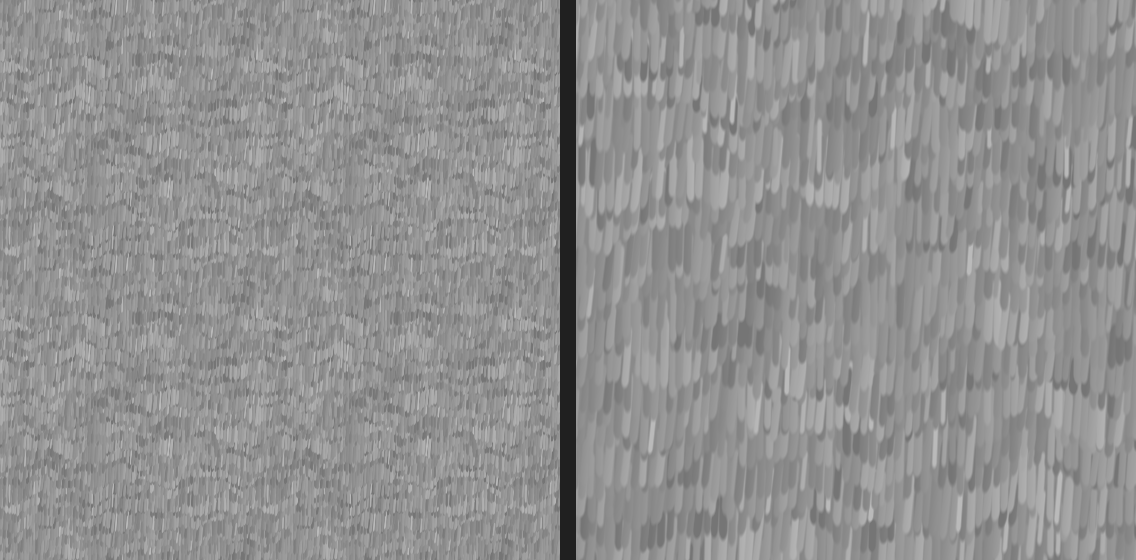
Left: the whole. Right: its middle third, enlarged.
This texture is drawn by a Shadertoy shader. Its source:

```glsl
// Grey fur-like texture: short, near-vertical brush strokes in wavy overlapping rows.
// Long light rows alternate with short dark ones in a repeating grid, one tapered stroke
// per cell, lower rows painted first; cellular noise along each row breaks them into clumps.

#define TILE 0.461       // width of one repeat, in canvas heights
#define COLS 88.0        // strokes across one repeat
#define ROWS 34.0        // rows in one repeat, an even number
#define CLUMP 8.0        // strokes per clump, divides COLS
#define LEAN 0.07        // sideways slant of the strokes
#define HALF_WIDTH 0.0023
#define SOFTNESS 0.0008
#define DARK_TONE 0.495
#define LIGHT_TONE 0.632
#define GRAIN 0.130      // tone spread from stroke to stroke
#define GLINT 0.080      // extra light on the rare thin strokes

const float TAU = 6.2831853;

float hash(vec2 p, float seed) {
    vec3 q = fract(vec3(p.xyx + seed * 17.3) * vec3(0.1031, 0.1030, 0.0973));
    q += dot(q, q.yzx + 33.33);
    return fract((q.x + q.y) * q.z);
}

// Smooth noise along one row, repeating with the tile
float rowNoise(vec2 cell, float seed) {
    float x = cell.x / CLUMP;
    float knot = floor(x);
    float t = smoothstep(0.0, 1.0, x - knot);
    float knots = COLS / CLUMP;
    float a = hash(vec2(mod(knot, knots), cell.y), seed);
    float b = hash(vec2(mod(knot + 1.0, knots), cell.y), seed);
    return mix(a, b, t);
}

// Paints the stroke of one cell over the tone beneath it
float paintStroke(float under, vec2 pos, vec2 cell, float soft) {
    vec2 spacing = TILE / vec2(COLS, ROWS);
    vec2 id = mod(cell, vec2(COLS, ROWS));
    float lightRow = mod(id.y, 2.0);
    float clump = smoothstep(0.1, 0.9, rowNoise(id, 1.0));
    float bright = mix(lightRow, clump, 0.45);
    float shade = hash(id, 2.0);
    float glint = step(0.91, hash(id, 3.0));

    // Placement and slant
    vec2 jitter = vec2(hash(id, 4.0), hash(id, 5.0)) - 0.5;
    float rowShift = rowNoise(id, 6.0) - 0.5;
    vec2 centre = cell + 0.5 + vec2(0.45 * jitter.x, 0.5 * jitter.y + 1.1 * rowShift);
    vec2 d = (pos - centre) * spacing;
    d.x -= d.y * (LEAN + 0.12 * (hash(id, 7.0) - 0.5));

    // Tapered capsule; light strokes are longer
    float halfLength = spacing.y * (0.45 + 0.4 * bright + 0.15 * shade);
    float width = HALF_WIDTH * mix(0.85 + 0.3 * hash(id, 8.0), 0.6, glint);
    float past = max(abs(d.y) - halfLength, 0.0);
    float edge = length(vec2(d.x, 0.45 * past)) - width;
    float cover = 1.0 - smoothstep(-soft, soft, edge);

    // Row tone, grain and a faint roundness
    float tone = mix(DARK_TONE, LIGHT_TONE, bright) + GRAIN * (shade - 0.5);
    tone += GLINT * glint + 0.02 * d.x / HALF_WIDTH;
    return mix(under, tone, cover);
}

void mainImage(out vec4 fragColor, in vec2 fragCoord) {
    vec2 pos = fragCoord / iResolution.y / TILE * vec2(COLS, ROWS);
    float soft = max(SOFTNESS, 0.5 / iResolution.y);

    // Wavy rows
    float a = TAU * pos.x / COLS;
    float b = TAU * pos.y / ROWS;
    pos.y += 0.4 * sin(3.0 * a + b) + 0.3 * sin(7.0 * a + 1.3 - 2.0 * b);

    // Overlapping strokes, lower rows first
    vec2 base = floor(pos);
    float tone = 0.54;
    for (int row = -2; row <= 2; row++) {
        for (int col = -1; col <= 1; col++) {
            tone = paintStroke(tone, pos, base + vec2(col, row), soft);
        }
    }
    fragColor = vec4(vec3(clamp(tone, 0.46, 0.73)), 1.0);
}
```
